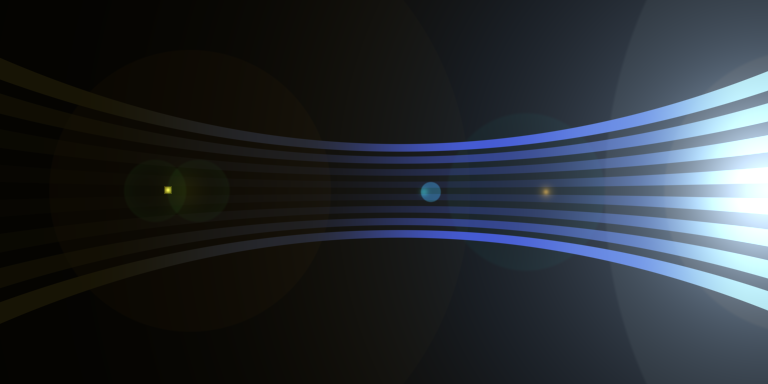
Give the GLSL for this background, as a WebGL 2 fragment shader.

```glsl
#version 300 es
precision highp float;
// Curved blue light bands pinched at the middle, with a lens flare from the right edge.

uniform vec2 u_resolution;
out vec4 outColor;

const vec2 LIGHT = vec2(2.0, 0.505);
const float AXIS_Y = 0.503;

// Antialiased coverage of a disc; soft is the edge width.
float disc(vec2 p, vec2 center, float radius, float soft) {
    return 1.0 - smoothstep(-soft, soft, length(p - center) - radius);
}

// Disc that grows brighter towards its rim.
float rimDisc(vec2 p, vec2 center, float radius, float soft) {
    float r = length(p - center) / radius;
    return disc(p, center, radius, soft) * mix(0.35, 1.0, r * r);
}

float glow(vec2 p, vec2 center, float radius) {
    vec2 d = (p - center) / radius;
    return exp(-dot(d, d));
}

// Broad light falling off from the source, cool nearby and warm far away.
vec3 backdrop(vec2 p) {
    float d = distance(p, LIGHT);
    vec3 tint = mix(vec3(0.84, 1.0, 1.2), vec3(1.1, 1.0, 0.72), smoothstep(0.75, 1.35, d));
    float falloff = 0.66 * exp(-2.15 * d) * (1.0 - 0.6 * smoothstep(1.0, 2.0, d));
    return tint * falloff;
}

// Colour along the bands, from dim amber through blue to pale cyan.
vec3 bandColor(float x) {
    vec3 c = mix(vec3(0.10, 0.085, 0.02), vec3(0.16, 0.17, 0.21), smoothstep(0.2, 0.82, x));
    c = mix(c, vec3(0.29, 0.38, 0.90), smoothstep(0.76, 1.25, x));
    c = mix(c, vec3(0.45, 0.60, 0.97), smoothstep(1.25, 1.65, x));
    return mix(c, vec3(0.75, 0.96, 1.0), smoothstep(1.6, 1.95, x));
}

// Eight bands between two opposed parabolas; returns their opacity.
float bands(vec2 p, float pixel) {
    float bend = p.x - 1.042;
    float halfHeight = 0.112 + 0.19 * bend * bend;
    float scale = 3.5 / halfHeight;
    float s = (p.y - AXIS_Y) * scale;
    float outer = abs(floor(s) + 0.5) / 3.5;
    float halfWidth = mix(0.24, 0.31, outer);
    float soft = pixel * scale * 0.8;
    float line = 1.0 - smoothstep(-soft, soft, abs(fract(s) - 0.5) - halfWidth);
    float strength = mix(0.13, 0.9, outer * outer);
    strength = mix(strength, 0.85, 0.9 * smoothstep(1.35, 2.0, p.x));
    return line * strength * step(abs(s), 4.0);
}

// Large translucent lens reflections.
vec3 reflections(vec2 p, float pixel) {
    vec3 c = vec3(0.022, 0.013, 0.001) * disc(p, vec2(0.495, 0.503), 0.367, pixel);
    c += vec3(0.014, 0.011, 0.002) * disc(p, vec2(0.417, 0.5), 0.807, pixel);
    c += vec3(0.035, 0.038, 0.035) * disc(p, vec2(2.78, 0.5), 1.205, pixel * 2.0);
    c += vec3(0.035, 0.025, 0.012) * rimDisc(p, vec2(2.1, 0.5), 0.37, pixel * 2.0);
    c += vec3(0.0, 0.028, 0.025) * rimDisc(p, vec2(1.37, 0.5), 0.205, pixel * 2.0);
    // Overlapping green pair
    for (int i = 0; i < 2; i++) {
        vec2 center = vec2(0.404 + 0.113 * float(i), AXIS_Y);
        c += vec3(0.012, 0.042, 0.016) * rimDisc(p, center, 0.081, pixel * 1.5);
    }
    return c;
}

// Small bright ghosts along the optical axis.
vec3 sparks(vec2 p, float pixel) {
    vec2 amber = vec2(0.4375, 0.505);
    vec2 box = abs(p - amber);
    float square = 1.0 - smoothstep(-pixel, pixel, max(box.x, box.y) - 0.009);
    vec3 c = vec3(0.38, 0.36, 0.06) * square;
    c += vec3(0.5, 0.5, 0.25) * glow(p, amber, 0.006);
    c += vec3(0.05, 0.05, 0.0) * glow(p, vec2(0.48, AXIS_Y), 0.05);

    vec2 teal = vec2(1.122, 0.5);
    c += vec3(0.06, 0.22, 0.30) * disc(p, teal, 0.026, pixel);
    c += vec3(0.04, 0.20, 0.18) * glow(p, teal - vec2(0.018, 0.0), 0.011);

    vec2 orange = vec2(1.422, 0.5);
    c += vec3(0.22, 0.15, 0.02) * glow(p, orange, 0.017);
    c += vec3(0.28, 0.20, 0.06) * glow(p, orange, 0.007);
    return c;
}

void main() {
    vec2 p = gl_FragCoord.xy / u_resolution.y;
    p.x *= 2.0 * u_resolution.y / u_resolution.x;
    float pixel = 1.0 / u_resolution.y;

    vec3 color = backdrop(p) + reflections(p, pixel);
    color = mix(color, max(color, bandColor(p.x)), bands(p, pixel));
    color += sparks(p, pixel);

    // White core of the light source
    color += vec3(0.38, 0.40, 0.40) * glow(p, LIGHT, 0.19);
    outColor = vec4(clamp(color, 0.0, 1.0), 1.0);
}
```
